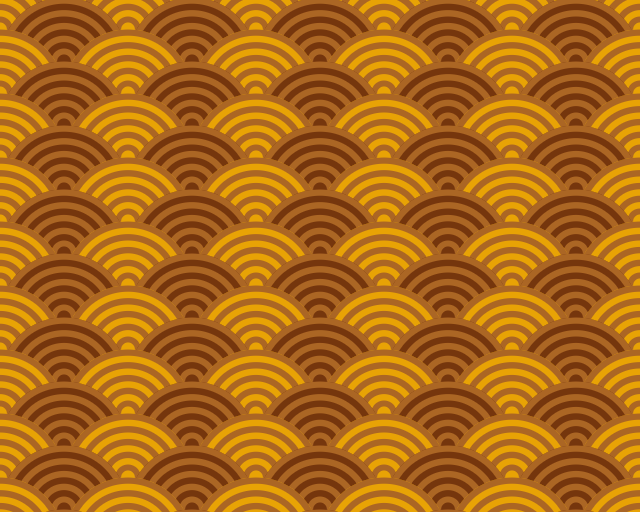
Give the GLSL for this pattern, as a Shadertoy shader.

```glsl
// Overlapping wave scales: dark and golden concentric arches on brown.
#define REPEATS vec2(5.0, 8.0)   // whole repeats across and down
#define RING_PERIOD 0.2          // stripe plus gap, in scale radii
#define RING_WIDTH 0.1           // stripe width, in scale radii
#define CORE_RADIUS 0.107        // solid disc at the scale centre
#define ROW_SHIFT 0.042          // height of the first row of centres
#define GROUND vec3(0.67, 0.40, 0.14)
#define DARK vec3(0.46, 0.21, 0.05)
#define GOLD vec3(0.91, 0.64, 0.02)

// Antialiased coverage of a signed distance
float coverage(float dist, float pixel) {
    return clamp(0.5 - dist / pixel, 0.0, 1.0);
}

// Signed distance to the stripes around a scale centre
float ringDistance(float radius) {
    float offset = mod(radius + 0.5 * (RING_PERIOD - RING_WIDTH), RING_PERIOD);
    float rings = abs(offset - 0.5 * RING_PERIOD) - 0.5 * RING_WIDTH;
    return min(rings, radius - CORE_RADIUS);
}

void mainImage(out vec4 fragColor, in vec2 fragCoord) {
    // One unit is a scale radius: each repeat is two wide and one high
    vec2 p = fragCoord / iResolution.xy * REPEATS * vec2(2.0, 1.0);
    p.y -= ROW_SHIFT;
    float pixel = REPEATS.y / iResolution.y;
    float topRow = floor(2.0 * p.y) + 1.0;
    vec3 color = GROUND;

    // Paint rows from back to front; lower rows cover higher ones
    for (int i = 0; i < 4; i++) {
        float row = topRow - float(i);
        float isGold = mod(row, 2.0);
        float x = mod(p.x + isGold, 2.0) - 1.0;
        float radius = length(vec2(x, p.y - 0.5 * row));
        vec3 stripe = mix(DARK, GOLD, isGold);
        vec3 scale = mix(GROUND, stripe, coverage(ringDistance(radius), pixel));
        color = mix(color, scale, coverage(radius - 1.0, pixel));
    }

    fragColor = vec4(color, 1.0);
}
```
